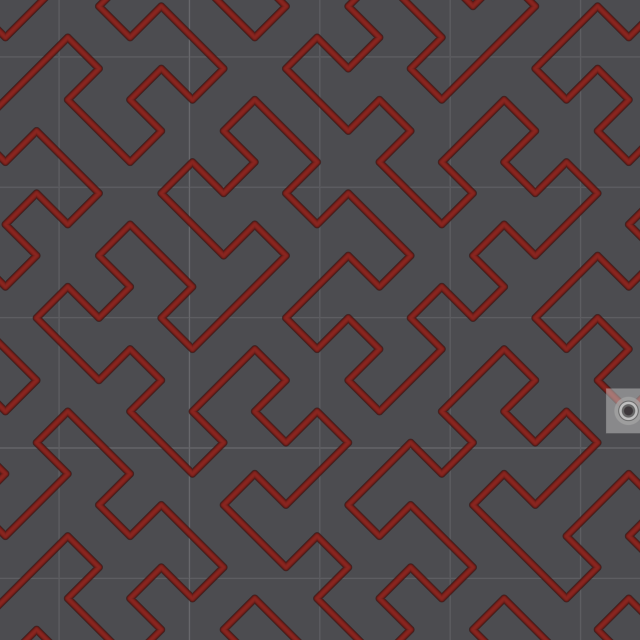
Reproduce this pattern procedurally as a Shadertoy shader.

```glsl
// A red tubular Hilbert curve turned 45 degrees over a dark grey grid floor.

// Position of a cell along a 32 x 32 Hilbert curve
int hilbertIndex(ivec2 c) {
    int index = 0;
    for (int s = 16; s > 0; s /= 2) {
        int rx = (c.x & s) > 0 ? 1 : 0;
        int ry = (c.y & s) > 0 ? 1 : 0;
        index += s * s * ((3 * rx) ^ ry);
        if (ry == 0) {
            if (rx == 1) c = 31 - c;
            c = c.yx;
        }
    }
    return index;
}

// Distance to the curve, in cells; joins cells that follow one another
float curveDistance(vec2 uv) {
    vec2 cell = round(uv);
    vec2 local = uv - cell;
    ivec2 c = ivec2(cell);
    int here = hilbertIndex(c);
    float dist = 1.0;
    vec2 dir = vec2(1, 0);
    for (int k = 0; k < 4; k++) {
        ivec2 n = c + ivec2(dir);
        bool inside = all(greaterThanEqual(n, ivec2(0))) && all(lessThan(n, ivec2(32)));
        if (inside && abs(hilbertIndex(n) - here) == 1)
            dist = min(dist, length(local - dir * clamp(dot(local, dir), 0.0, 0.5)));
        dir = vec2(-dir.y, dir.x);
    }
    return dist;
}

// Coverage of a shape from its signed distance
float fill(float d, float soft) {
    return 1.0 - smoothstep(-soft, soft, d);
}

void mainImage(out vec4 fragColor, in vec2 fragCoord) {
    vec2 p = fragCoord / iResolution.y;
    float soft = 0.75 / iResolution.y;

    // Floor with thin grid lines, the two axes slightly brighter
    vec3 color = vec3(0.298, 0.298, 0.314);
    vec2 g = (p - vec2(0.296, 0.300)) / 0.2037;
    vec2 nearest = round(g);
    vec2 lineDist = abs(g - nearest) * 0.2037 - 0.001;
    float gridX = fill(lineDist.x, soft) * (nearest.x == 0.0 ? 0.11 : 0.07);
    float gridY = fill(lineDist.y, soft) * (nearest.y == 0.0 ? 0.11 : 0.07);
    color += max(gridX, gridY);

    // Diagonal curve shaded as a round tube
    vec2 q = (vec2(p.x, 1.0 - p.y) - vec2(0.0085, 0.0098)) / 0.0487;
    vec2 uv = 0.5 * vec2(q.x + q.y - 1.0, q.y - q.x + 1.0) + vec2(11, 10);
    float d = curveDistance(uv) * 0.06887;
    float radius = 0.0061;
    float roundness = sqrt(max(1.0 - d * d / (radius * radius), 0.12));
    vec3 tube = vec3(0.54, 0.145, 0.122) * roundness;
    color = mix(color, tube, fill(d - radius + 0.0003, soft + 0.0003));

    // Translucent square marker with a ringed knob
    vec2 m = p - vec2(0.982, 0.358);
    float r = length(m);
    color = mix(color, vec3(0.78), 0.5 * fill(max(abs(m.x), abs(m.y)) - 0.035, soft));
    color = mix(color, vec3(0.64), 0.8 * fill(r - 0.022, soft));
    color = mix(color, vec3(0.40), fill(r - 0.016, soft));
    color = mix(color, vec3(0.75), fill(abs(r - 0.0125) - 0.002, soft));
    color = mix(color, vec3(0.24, 0.22, 0.23), fill(r - 0.007, soft));

    fragColor = vec4(color, 1.0);
}
```
